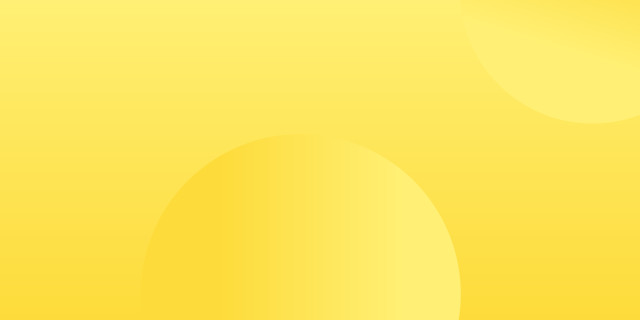
Write a Shadertoy shader that draws this background.

```glsl
// Soft yellow backdrop: a vertical gradient with two large discs, one rising
// from the bottom edge and one cut by the top right corner. Each disc is a
// smooth-edged circle filled by its own linear gradient of the same two tones.

const vec3 LEMON = vec3(1.000, 0.939, 0.455);
const vec3 AMBER = vec3(0.992, 0.859, 0.228);

// Linear blend from lemon to amber along a unit direction.
vec3 toneRamp(vec2 point, vec2 direction, float lemonAt, float amberAt) {
    float t = (dot(point, direction) - lemonAt) / (amberAt - lemonAt);
    return mix(LEMON, AMBER, clamp(t, 0.0, 1.0));
}

// Coverage of a disc, smoothed over about one pixel.
float discMask(vec2 point, float radius, float pixel) {
    return 1.0 - smoothstep(-0.75 * pixel, 0.75 * pixel, length(point) - radius);
}

// Lays a gradient disc over a base colour; stops are measured from its centre.
vec3 addDisc(vec3 base, vec2 point, float radius, vec2 direction,
             vec2 stops, float pixel) {
    vec3 fill = toneRamp(point, direction, stops.x, stops.y);
    return mix(base, fill, discMask(point, radius, pixel));
}

void mainImage(out vec4 fragColor, in vec2 fragCoord) {
    // Canvas height is one unit.
    float pixel = 1.0 / iResolution.y;
    vec2 p = fragCoord * pixel;

    // Backdrop: lemon at the top, amber at the bottom.
    vec3 color = toneRamp(p, vec2(0.0, 1.0), 1.0, 0.0);

    // Lower disc: amber on the left, lemon on the right.
    color = addDisc(color, p - vec2(0.940, 0.081), 0.500,
                    vec2(1.0, 0.0), vec2(0.323, -0.255), pixel);

    // Corner disc: lemon below, amber toward the upper right.
    color = addDisc(color, p - vec2(1.852, 1.029), 0.415,
                    normalize(vec2(0.30, 1.0)), vec2(-0.208, 0.165), pixel);

    fragColor = vec4(color, 1.0);
}
```
